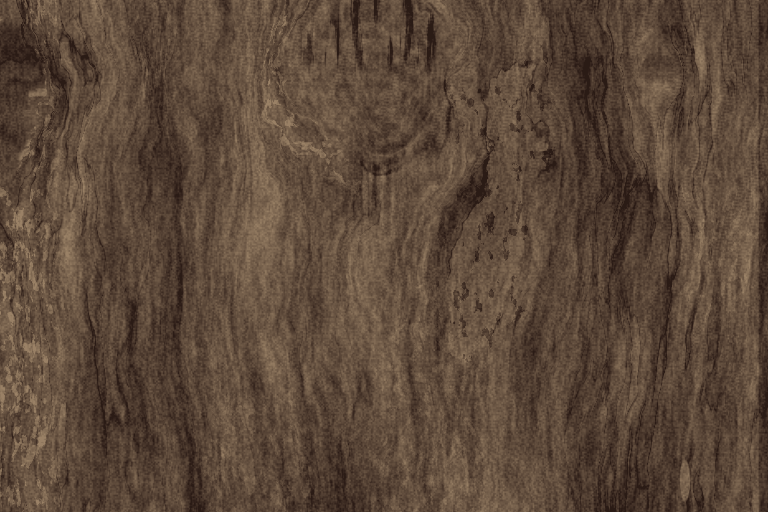
A Shadertoy shader for this texture:

```glsl
// Weathered brown wood plank with a large knot, spalted cracks and pale worn patches.

float hash(vec2 p) {
    return fract(sin(dot(p, vec2(127.1, 311.7))) * 43758.5453);
}

float noise(vec2 p) {
    vec2 i = floor(p), f = fract(p);
    f = f * f * (3.0 - 2.0 * f);
    return mix(mix(hash(i), hash(i + vec2(1, 0)), f.x),
               mix(hash(i + vec2(0, 1)), hash(i + vec2(1, 1)), f.x), f.y);
}

// Fractal noise centred on zero
float fbm(vec2 p) {
    float sum = 0.0, amp = 0.5;
    for (int i = 0; i < 5; i++) {
        sum += amp * (noise(p) - 0.5);
        p = mat2(1.0, 0.04, -0.04, 1.0) * p * 2.03 + 17.3;
        amp *= 0.5;
    }
    return sum;
}

// Scaled distance from a knot: 1 on its rim
float knotDist(vec2 p, vec2 centre, vec2 radius) {
    return length((p - centre) / radius);
}

// Sideways shift of the grain as it flows round a knot
float bend(vec2 p, vec2 centre, float d) {
    return -0.8 * (p.x - centre.x) / max(d * d, 1.0);
}

// Broad bands, streaks and fine fibres running along y
float grain(vec2 g) {
    return 1.2 * fbm(g * vec2(8.0, 1.5))
         + 0.95 * fbm(g * vec2(38.0, 4.0) + 5.0)
         + 0.95 * fbm(g * vec2(130.0, 16.0) + 9.0);
}

// Thin dark line with a stain fading off one side
float spalt(vec2 g) {
    float n = fbm(g);
    float line = 1.0 - smoothstep(0.003, 0.014, abs(n));
    float stain = smoothstep(-0.006, 0.006, n) * exp(-max(n, 0.0) * 20.0);
    return 0.5 * line + 0.5 * stain;
}

float segmentDist(vec2 p, vec2 a, vec2 b) {
    vec2 ab = b - a;
    return length(p - a - ab * clamp(dot(p - a, ab) / dot(ab, ab), 0.0, 1.0));
}

void mainImage(out vec4 fragColor, in vec2 fragCoord) {
    vec2 p = fragCoord / iResolution.y;
    float right = iResolution.x / iResolution.y;

    // Knots, with uneven rims
    vec2 wobble = vec2(fbm(p * vec2(9.0, 6.0)), fbm(p * vec2(8.0, 6.0) + 40.0));
    vec2 q = p + 0.13 * wobble;
    vec2 bigKnot = vec2(0.74, 0.86), leftKnot = vec2(0.0, 0.83), smallKnot = vec2(1.285, 0.85);
    float dBig = knotDist(q, bigKnot, vec2(0.17, 0.185));
    float dLeft = knotDist(q, leftKnot, vec2(0.07, 0.16));
    float dSmall = knotDist(q, smallKnot, vec2(0.03, 0.04));

    // Grain bent round the knots and swirling close to the big one
    float swirl = exp(-pow(knotDist(p, vec2(0.76, 0.74), vec2(0.3, 0.32)), 2.0));
    vec2 g = p + vec2(0.07 * fbm(p * vec2(4.0, 2.5) + 20.0) + (0.035 + 0.1 * swirl) * wobble.x, 0.0);
    g.x += bend(p, bigKnot, dBig) + bend(p, leftKnot, dLeft) + bend(p, smallKnot, dSmall);
    float tone = grain(g) + 0.4 * fbm(p * vec2(7.0, 5.0) + 60.0);

    // Inside of the big knot: fine mottled rings and dark vertical scratches
    float inside = 1.0 - smoothstep(0.88, 1.06, dBig);
    float rings = 0.8 * fbm(vec2(dBig * 14.0, 2.0) + 6.0 * wobble)
                + 0.9 * fbm(p * vec2(80.0, 60.0))
                + 0.8 * fbm(p * vec2(8.0, 5.0) + 13.0) - 0.07;
    rings -= 0.9 * smoothstep(0.03, 0.16, fbm(p * vec2(80.0, 8.0) + 70.0)) * smoothstep(0.4, 0.7, noise(p * 11.0));
    tone = mix(tone, rings, inside);
    float rim = 1.0 - smoothstep(0.005, 0.035, abs(dBig - 1.0 + 0.1 * fbm(p * 30.0)));
    tone -= 0.5 * rim * smoothstep(0.35, 0.65, noise(p * 11.0));
    tone -= 0.28 * (1.0 - smoothstep(0.85, 1.02, dLeft));
    tone -= 0.35 * (1.0 - smoothstep(0.6, 1.1, dSmall + 1.5 * fbm(p * vec2(60.0, 14.0))));

    // Shadowed grain gathered under the knot
    vec2 wake = (p - vec2(0.74, 0.64)) / vec2(0.07, 0.08);
    tone -= 0.7 * exp(-dot(wake, wake)) * smoothstep(-0.1, 0.15, fbm(p * vec2(70.0, 7.0)));

    // Pale worn patch beside the knot, with a dark broken outline
    float patchDist = segmentDist(q, vec2(1.0, 0.83), vec2(0.91, 0.37)) - 0.055 + 0.09 * fbm(g * vec2(20.0, 5.0));
    float worn = (1.0 - smoothstep(-0.006, 0.006, patchDist)) * (1.0 - inside);
    tone = mix(tone, 0.65 * tone + 0.3, worn);
    float outline = 1.0 - smoothstep(0.001, 0.004, abs(patchDist));
    tone -= 0.45 * outline * (1.0 - inside) * smoothstep(0.4, 0.6, noise(p * 14.0));
    float pits = smoothstep(0.15, 0.19, fbm(p * vec2(75.0, 40.0) + 3.0));
    tone -= 0.55 * pits * (1.0 - smoothstep(0.0, 0.06, patchDist));

    // Spalted cracks at three widths, strongest towards both sides
    float sides = 0.4 + 0.6 * (1.0 - smoothstep(0.15, 0.35, p.x) * (1.0 - smoothstep(1.05, 1.25, p.x)));
    for (float i = 0.0; i < 3.0; i++) {
        float broken = smoothstep(0.4, 0.6, noise(g * vec2(8.0, 3.0) + 8.0 + 23.0 * i));
        vec2 scale = vec2(9.0 + 8.0 * i, 1.6 + 0.8 * i);
        tone -= (0.75 - 0.12 * i) * spalt(g * scale + 31.0 + 19.0 * i) * sides * broken * (1.0 - inside);
    }

    // Pale flecks on the left edge, round the knot and scattered along the grain
    float halo = exp(-pow((dBig - 1.2) / 0.2, 2.0)) * (1.0 - smoothstep(0.62, 0.8, p.x));
    float fleckZone = max(1.0 - smoothstep(0.06, 0.16, p.x), halo) * smoothstep(0.8, 1.0, dLeft);
    fleckZone = max(fleckZone, 0.4 * smoothstep(0.5, 0.75, noise(g * vec2(9.0, 2.0) + 90.0)));
    tone += fleckZone * (0.06 + 0.6 * smoothstep(0.06, 0.15, fbm(g * vec2(110.0, 50.0))));

    // Pale sliver and dark board edge on the right
    float sliver = knotDist(p, vec2(1.338, 0.06), vec2(0.012, 0.05)) + 0.8 * wobble.y;
    tone = mix(tone, 0.6, 0.8 * (1.0 - smoothstep(0.8, 1.0, sliver)));
    tone -= 0.5 * smoothstep(right - 0.02, right - 0.016, p.x);

    // Surface grit
    tone += 0.5 * (noise(p * 310.0) - 0.5) + 0.3 * (noise(p * vec2(230.0, 70.0)) - 0.5);

    vec3 brown = vec3(0.378, 0.3, 0.237);
    vec3 contrast = vec3(0.25, 0.23, 0.18);
    fragColor = vec4(brown + contrast * clamp(tone, -0.85, 0.9), 1.0);
}
```
